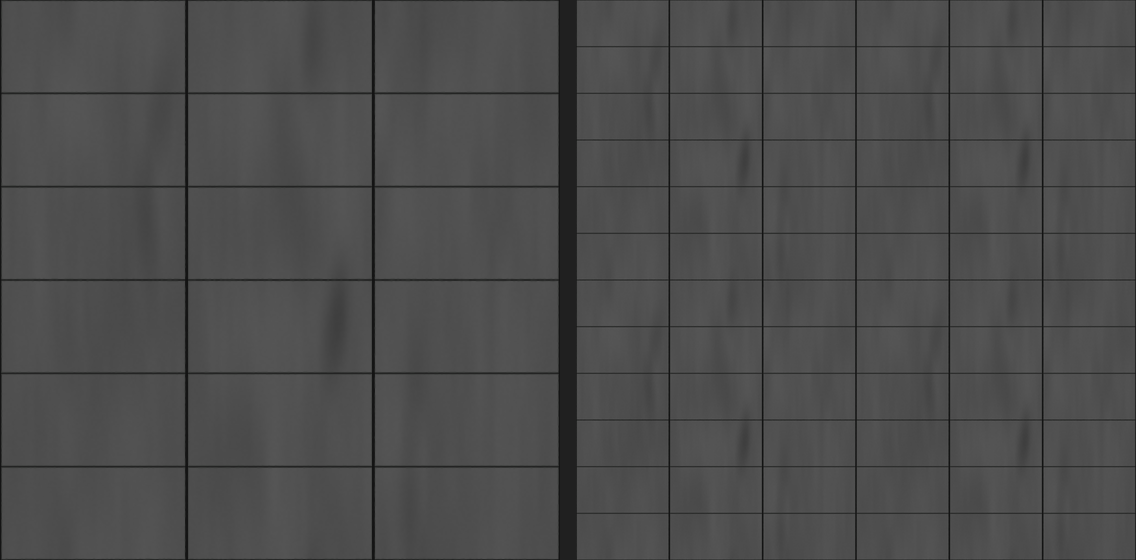
Left: one tile. Right: repeated 2 by 2.
This texture is drawn by a WebGL 2 fragment shader. Its source:

```glsl
#version 300 es
precision highp float;
// Dark grey wall panels, 3 across and 6 down, parted by thin black joints.
// Wrapped noise stretched upright gives faint streaks, a cellular scatter
// adds long smudges over the joints, and fine noise roughens joint edges.

uniform vec2 u_resolution;
out vec4 outColor;

float hash(vec2 p) {
  vec3 q = fract(p.xyx * vec3(0.1031, 0.1030, 0.0973));
  q += dot(q, q.yzx + 33.33);
  return fract((q.x + q.y) * q.z);
}

// Value noise with a whole number of cells per canvas, so it wraps.
float wrapNoise(vec2 uv, vec2 cells, float seed) {
  vec2 p = uv * cells;
  vec2 i = floor(p);
  vec2 f = fract(p);
  f = f * f * (3.0 - 2.0 * f);
  vec2 a = mod(i, cells) + seed;
  vec2 b = mod(i + 1.0, cells) + seed;
  return mix(mix(hash(a), hash(vec2(b.x, a.y)), f.x),
             mix(hash(vec2(a.x, b.y)), hash(b), f.x), f.y);
}

// One soft, slightly leaning smudge per cell; only a few are strong.
float smudges(vec2 uv) {
  const vec2 cells = vec2(6.0, 4.0);
  vec2 p = uv * cells;
  float sum = 0.0;
  for (int y = -1; y <= 1; y++) {
    for (int x = -1; x <= 1; x++) {
      vec2 cell = floor(p) + vec2(x, y);
      vec2 id = mod(cell, cells) + 17.0;
      vec2 d = p - cell - 0.2 - 0.6 * vec2(hash(id), hash(id + 31.0));
      d.x += d.y * (hash(id + 57.0) - 0.5) * 0.4;
      float strength = pow(hash(id + 83.0), 3.0);
      float fade = 1.0 - smoothstep(0.0, 1.0, length(d / vec2(0.22, 0.7)));
      sum += strength * fade;
    }
  }
  return sum;
}

void main() {
  vec2 uv = gl_FragCoord.xy / u_resolution;
  vec2 pixel = 1.0 / u_resolution;

  // Panel face: broad and narrow streaks, smudges, slight grain.
  float streaks = 0.55 * wrapNoise(uv, vec2(18.0, 5.0), 3.0)
                + 0.30 * wrapNoise(uv, vec2(41.0, 6.0), 71.0)
                + 0.15 * wrapNoise(uv, vec2(90.0, 9.0), 131.0);
  float grain = wrapNoise(uv, vec2(256.0), 211.0) - 0.5;
  float shade = 0.312 + 0.06 * (streaks - 0.5) - 0.06 * smudges(uv);
  vec3 color = vec3(shade + 0.006 * grain);

  // Distance to the nearest joint on each axis, in canvas units.
  vec2 panels = vec2(3.0, 6.0);
  vec2 toJoint = (0.5 - abs(fract(uv * panels) - 0.5)) / panels;

  // Worn greenish rim beside the joints, then the black joints themselves.
  vec2 rim = 1.0 - smoothstep(vec2(0.0015, 0.0008), vec2(0.0052, 0.0036),
                              toJoint + 0.0012 * grain);
  color = mix(color, vec3(0.22, 0.23, 0.22), 0.8 * max(rim.x, rim.y));
  vec2 halfWidth = vec2(0.0024, 0.0013) + 0.0006 * grain;
  vec2 joint = 1.0 - smoothstep(halfWidth - 0.6 * pixel, halfWidth + 0.6 * pixel, toJoint);
  color = mix(color, vec3(0.12), 0.85 * joint.y);
  color = mix(color, vec3(0.07), 0.95 * joint.x);

  outColor = vec4(color, 1.0);
}
```
